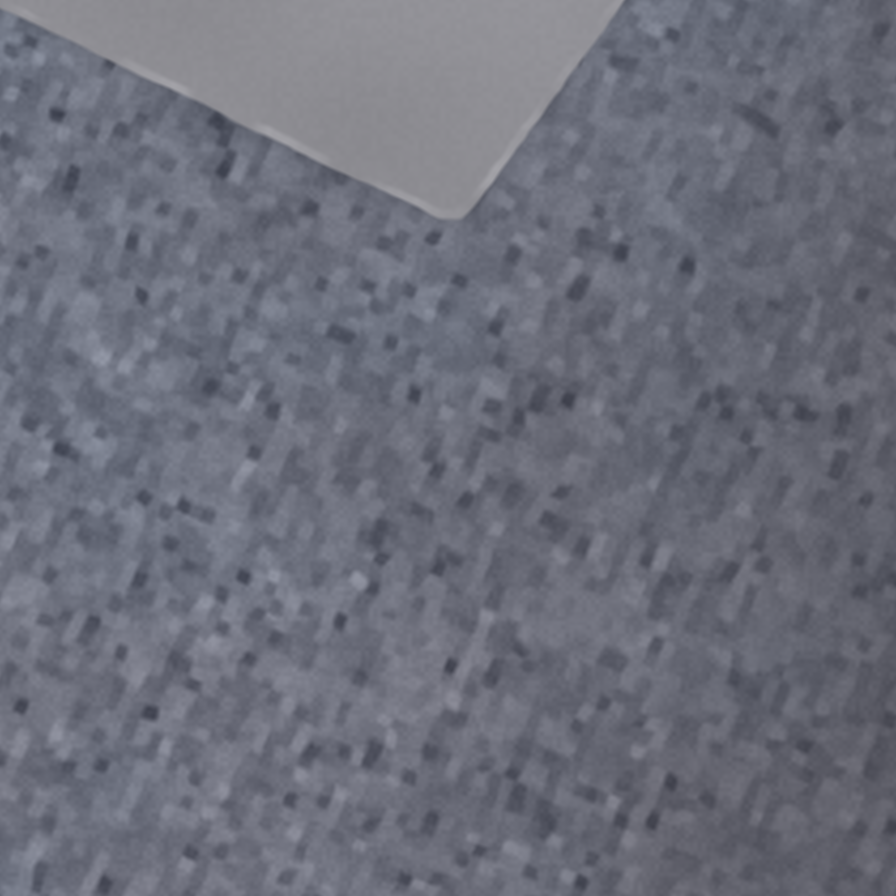
Write a Shadertoy shader that draws this texture.

```glsl
// Slate-blue woven cloth with slanted warp floats and scattered dark pits,
// partly covered by a plain pale sheet whose corner points down from the top.
// Hashed tones blended over a tilted thread grid give the weave; two half-planes the sheet.

const vec3 CLOTH = vec3(0.402, 0.414, 0.461);
const vec3 SHEET = vec3(0.560, 0.558, 0.580);
const vec3 WARM_TINT = vec3(1.015, 0.990, 0.985);
const vec3 COOL_TINT = vec3(0.985, 1.008, 1.020);
const vec2 WARP_DIR = normalize(vec2(0.40, 0.92));  // direction of the long threads
const vec2 THREADS = vec2(66.0, 62.0);              // threads across and along the warp
const float FLOAT_LENGTH = 2.3;                     // crossings spanned by one float
const float FLOAT_CONTRAST = 0.098;
const float WEFT_CONTRAST = 0.050;
const float PIT_SHARE = 0.085;                      // crossings that are dark pits
const float PIT_DEPTH = 0.095;
const float GLINT_SHARE = 0.10;                     // crossings that are bright
const float GLINT_HEIGHT = 0.058;
const float GRAIN = 0.036;
const vec2 CORNER = vec2(0.511, 0.746);
const vec2 LEFT_NORMAL = vec2(-0.434, -0.901);
const vec2 RIGHT_NORMAL = vec2(0.804, -0.595);
const float CORNER_ROUNDING = 0.030;

float hash(vec2 p) {
    vec3 q = fract(vec3(p.xyx) * 0.1031);
    q += dot(q, q.yzx + 33.33);
    return fract((q.x + q.y) * q.z);
}

float noise(vec2 p) {
    vec2 i = floor(p), f = fract(p);
    f = f * f * (3.0 - 2.0 * f);
    return mix(mix(hash(i), hash(i + vec2(1, 0)), f.x),
               mix(hash(i + vec2(0, 1)), hash(i + vec2(1, 1)), f.x), f.y);
}

// Tone of the warp floats in one column, shifted at random along it
float floatTone(float column, float along) {
    float y = along / FLOAT_LENGTH + 5.0 * hash(vec2(column, 7.0));
    float i = floor(y);
    float f = smoothstep(0.34, 0.66, fract(y));
    return mix(hash(vec2(column, i + 300.0)), hash(vec2(column, i + 301.0)), f) - 0.5;
}

// Tone of one crossing: weft, pit or glint
float crossingTone(vec2 id) {
    float pick = hash(id + 511.0);
    float strength = mix(0.6, 1.15, hash(id + 19.0));
    float tone = (hash(id + 97.0) - 0.5) * WEFT_CONTRAST;
    tone -= step(pick, PIT_SHARE) * PIT_DEPTH * strength;
    return tone + step(1.0 - GLINT_SHARE, pick) * GLINT_HEIGHT * strength;
}

// Brightness offset of the weave
float weave(vec2 p) {
    p += 0.010 * (vec2(noise(p * 9.0), noise(p * 9.0 + 40.0)) - 0.5);
    vec2 grid = vec2(dot(p, vec2(WARP_DIR.y, -WARP_DIR.x)), dot(p, WARP_DIR)) * THREADS;
    grid += 0.5 * (vec2(noise(grid * 0.7), noise(grid * 0.7 + 70.0)) - 0.5) + 200.0;
    vec2 id = floor(grid);
    vec2 f = smoothstep(vec2(0.20), vec2(0.80), fract(grid));

    float floats = mix(floatTone(id.x, grid.y), floatTone(id.x + 1.0, grid.y), f.x);
    float crossings = mix(
        mix(crossingTone(id), crossingTone(id + vec2(1, 0)), f.x),
        mix(crossingTone(id + vec2(0, 1)), crossingTone(id + vec2(1, 1)), f.x), f.y);
    return floats * FLOAT_CONTRAST + crossings;
}

// Signed distance to the sheet, negative inside
float sheetDistance(vec2 p) {
    float wobble = 0.004 * (noise(p * 22.0) - 0.5) + 0.002 * (noise(p * 70.0) - 0.5);
    float a = dot(p - CORNER, LEFT_NORMAL);
    float b = dot(p - CORNER, RIGHT_NORMAL);
    float h = max(CORNER_ROUNDING - abs(a - b), 0.0) / CORNER_ROUNDING;
    return max(a, b) + 0.25 * h * h * CORNER_ROUNDING + wobble;
}

vec3 clothColor(vec2 p, float d) {
    float contrast = mix(1.10, 0.78, p.x);
    vec3 color = CLOTH + weave(p) * contrast;
    color += GRAIN * (noise(p * 210.0) - 0.5);

    // Cool light from the upper left, dimmer and warmer to the lower right
    float warmth = 0.5 + 0.45 * (p.x - p.y) + 0.6 * (noise(p * 8.0) - 0.5);
    color *= mix(COOL_TINT, WARM_TINT, clamp(warmth, 0.0, 1.0));
    color *= 1.085 - 0.12 * p.x * p.x - 0.10 * p.x * (1.0 - p.y);
    color *= 0.965 + 0.07 * noise(p * 4.0 + 15.0);

    // Contact shadow beside the sheet
    return color * (1.0 - 0.11 * exp(-max(d, 0.0) / 0.012));
}

vec3 sheetColor(vec2 p, float d) {
    vec3 color = SHEET * (0.955 + 0.09 * noise(p * vec2(5.0, 7.0) + 3.0));
    color += 0.016 * (noise(p * 170.0) - 0.5);

    // Thin worn highlight just inside the border
    float rim = smoothstep(-0.013, -0.006, d);
    float wear = smoothstep(0.15, 0.85, noise(p * 26.0 + 8.0));
    return color + 0.075 * rim * wear;
}

void mainImage(out vec4 fragColor, in vec2 fragCoord) {
    vec2 p = fragCoord / iResolution.xy;
    float d = sheetDistance(p);
    float blur = max(0.0030, 1.0 / iResolution.y);
    float cover = 1.0 - smoothstep(-blur, blur, d);
    vec3 color = mix(clothColor(p, d), sheetColor(p, d), cover);
    fragColor = vec4(color, 1.0);
}
```
